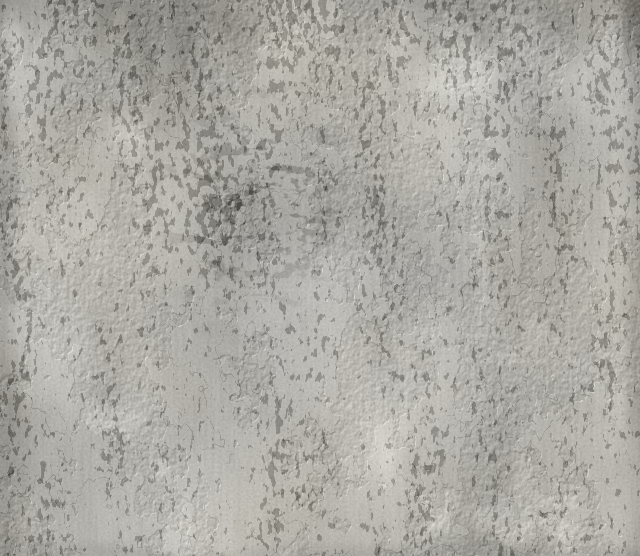
Reproduce this texture procedurally as a Shadertoy shader.

```glsl
// Weathered grey plaster wall with peeled patches, vertical pitting and scrapes.

// Unit gradient direction for a lattice cell.
vec2 cellGradient(vec2 cell) {
    vec3 q = fract(cell.xyx * vec3(0.1031, 0.1030, 0.0973));
    q += dot(q, q.yzx + 33.33);
    float angle = 6.28318 * fract((q.x + q.y) * q.z);
    return vec2(cos(angle), sin(angle));
}

float gradientNoise(vec2 p) {
    vec2 i = floor(p), f = p - i;
    vec2 u = f * f * f * (f * (f * 6.0 - 15.0) + 10.0);
    float a = dot(cellGradient(i), f);
    float b = dot(cellGradient(i + vec2(1, 0)), f - vec2(1, 0));
    float c = dot(cellGradient(i + vec2(0, 1)), f - vec2(0, 1));
    float d = dot(cellGradient(i + 1.0), f - 1.0);
    return 1.4 * mix(mix(a, b, u.x), mix(c, d, u.x), u.y);
}

float fbm(vec2 p, int octaves) {
    float sum = 0.0, amplitude = 0.75;
    for (int i = 0; i < octaves; i++) {
        sum += amplitude * gradientNoise(p);
        p = p * 2.03 + vec2(17.3, 9.1);
        amplitude *= 0.5;
    }
    return sum;
}

// Soft elliptical stain.
float blot(vec2 p, vec2 center, vec2 radius) {
    vec2 d = (p - center) / radius;
    return exp(-dot(d, d));
}

// 1 where the smooth skin has flaked away, with ragged borders.
float peeling(vec2 p) {
    float wear = fbm(p * vec2(7.0, 3.6) + 3.0, 3) + 0.55 * fbm(p * vec2(34.0, 27.0), 4);
    wear += 0.22 * blot(p, vec2(0.75, 0.35), vec2(0.2, 0.5));
    wear -= 0.25 * blot(p, vec2(0.52, 0.4), vec2(0.13, 0.2));
    return smoothstep(-0.02, 0.07, wear - 0.02);
}

// Flaked areas lie lower and expose coarse grain.
float surfaceHeight(vec2 p) {
    return peeling(p) * (fbm(p * vec2(100.0, 88.0), 2) - 0.5);
}

void mainImage(out vec4 fragColor, in vec2 fragCoord) {
    vec2 p = fragCoord / iResolution.y;
    float aspect = iResolution.x / iResolution.y;
    vec2 warped = p + 0.03 * vec2(fbm(p * 6.0, 3), fbm(p * 6.0 + 40.0, 3));

    // Broad cloudy tone and faint vertical trowel marks
    float clouds = fbm(warped * vec2(4.0, 2.6) + 21.0, 4);
    float tone = 0.722 + 0.085 * clouds;
    tone += 0.025 * fbm(p * vec2(150.0, 9.0), 2);
    tone += 0.035 * gradientNoise(p * 210.0);

    // Large dark stains and pale rubbed spots
    tone -= 0.07 * blot(warped, vec2(0.28, 0.85), vec2(0.17, 0.09));
    tone -= 0.06 * blot(warped, vec2(0.19, 0.36), vec2(0.04, 0.16));
    tone -= 0.06 * blot(warped, vec2(0.43, 0.64), vec2(0.14, 0.14));
    tone -= 0.06 * blot(warped, vec2(0.98, 0.62), vec2(0.07, 0.24));
    tone += 0.10 * blot(warped, vec2(0.83, 0.86), vec2(0.05, 0.05));
    tone += 0.09 * blot(warped, vec2(0.23, 0.76), vec2(0.035, 0.03));
    tone += 0.07 * blot(warped, vec2(0.87, 0.54), vec2(0.025, 0.12));
    tone += 0.06 * blot(warped, vec2(0.70, 0.18), vec2(0.06, 0.08));

    // Peeled patches: darker ground, shaded rims, relief lit from upper left
    float peel = peeling(p);
    float relief = surfaceHeight(p) - surfaceHeight(p + vec2(-0.0018, 0.002));
    tone -= 0.03 * peel + 0.2 * peel * (1.0 - peel);
    tone += 0.13 * clamp(relief, -0.9, 0.9);

    // Pale crust clinging to parts of the lower wall
    float crust = smoothstep(0.15, 0.5, fbm(p * vec2(9.0, 6.0) + 60.0, 4));
    tone += 0.07 * crust * peel * smoothstep(0.7, 0.2, p.y);

    // Dark pits gathered in vertical runs, densest near the top
    float runs = fbm(warped * vec2(15.0, 2.4) + 8.0, 3);
    float density = 0.55 * runs + 0.16 * smoothstep(0.4, 1.0, p.y) - 0.06;
    float pits = smoothstep(0.26, 0.46, fbm(p * vec2(85.0, 48.0) + 5.0, 3) + density);
    tone -= 0.17 * pits;

    // Horizontal scrapes around the left centre
    float scrapeZone = blot(p, vec2(0.46, 0.64), vec2(0.15, 0.16));
    float scrapes = fbm(warped * vec2(8.0, 34.0), 3) + 0.5 * fbm(p * vec2(65.0, 80.0), 2);
    tone -= 0.17 * scrapeZone * smoothstep(0.18, 0.4, scrapes);

    // Sparse hairline cracks
    float crackLine = abs(fbm(p * vec2(13.0, 8.0) + 31.0, 4));
    tone -= 0.10 * smoothstep(0.022, 0.004, crackLine) * smoothstep(0.0, 0.25, -clouds + 0.1);

    // Grime along the top and sides
    float sideGap = min(p.x, aspect - p.x) + 0.03 * clouds;
    float topGap = 1.0 - p.y + 0.12 * runs;
    tone -= 0.10 * smoothstep(0.05, 0.0, sideGap) + 0.13 * smoothstep(0.13, -0.04, topGap);
    tone -= 0.05 * smoothstep(0.03, 0.0, p.y + 0.03 * clouds);

    // Warm grey tint, drifting slightly between ochre and neutral
    float warmth = 1.0 + 0.5 * fbm(warped * 3.0 + 70.0, 3);
    vec3 color = vec3(clamp(tone, 0.3, 0.86)) + warmth * vec3(0.009, 0.0, -0.024);
    fragColor = vec4(color, 1.0);
}
```
